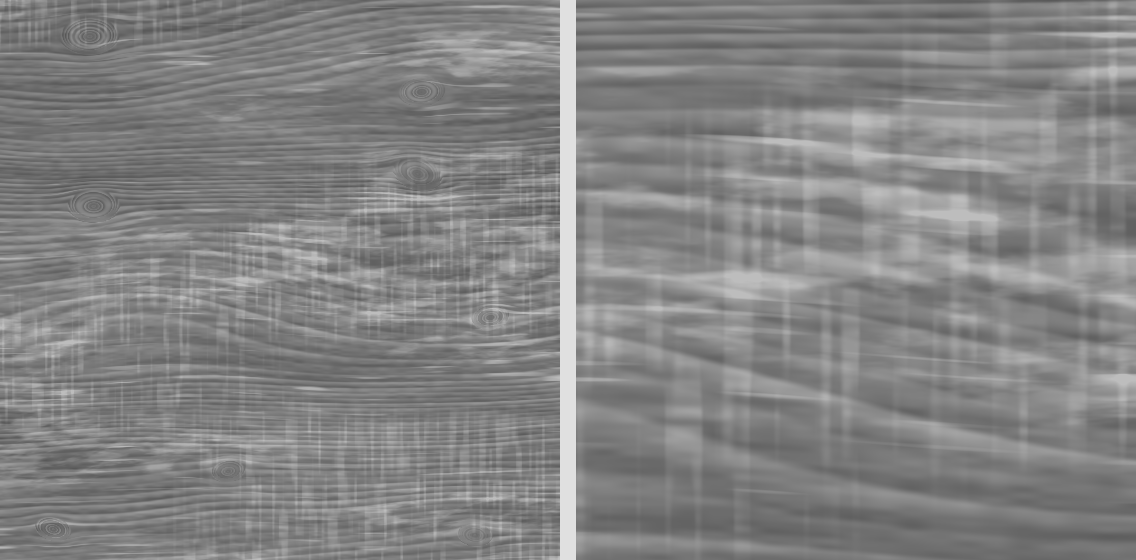
Left, the full canvas; right, a detail of the centre.
Write a Shadertoy shader that draws this texture map.

```glsl
const float RINGS = 72.0;          // growth lines per canvas height
const vec2 KNOT_GRID = vec2(3.0, 5.0);

struct Knot {
    vec2 center;
    float dist;    // elliptical distance, 1 at the rim
    float seed;
};

float hash(vec2 p) {
    vec3 q = fract(p.xyx * vec3(0.1031, 0.1030, 0.0973));
    q += dot(q, q.yzx + 33.33);
    return fract((q.x + q.y) * q.z);
}

float noise(vec2 p) {
    vec2 i = floor(p), f = fract(p);
    f = f * f * (3.0 - 2.0 * f);
    float low = mix(hash(i), hash(i + vec2(1, 0)), f.x);
    float high = mix(hash(i + vec2(0, 1)), hash(i + vec2(1, 1)), f.x);
    return mix(low, high, f.y);
}

float fbm(vec2 p) {
    float sum = 0.0, amp = 0.5;
    for (int i = 0; i < 4; i++) {
        sum += amp * noise(p);
        p = p * 2.03 + 17.3;
        amp *= 0.5;
    }
    return sum / 0.9375;
}

// Contours of this field are the growth lines; strong warps close into lenses.
float grainPhase(vec2 p) {
    float lens = noise(p * vec2(1.6, 7.0) + 4.7);
    float wave = noise(p * vec2(5.0, 13.0) + 21.0);
    float sway = noise(p * vec2(3.0, 2.0) + 9.0);
    return RINGS * (p.y + 0.025 * sway) + 9.0 * lens + 1.1 * wave;
}

// One jittered knot per grid cell, tilted and flattened.
Knot knotAt(vec2 p, vec2 cell) {
    vec2 jitter = vec2(hash(cell + 11.0), hash(cell + 47.0));
    vec2 center = (cell + 0.15 + 0.7 * jitter) / KNOT_GRID;
    float seed = hash(cell + 83.0);
    float radius = mix(0.019, 0.037, hash(cell + 29.0));
    float tilt = 0.6 * (hash(cell + 61.0) - 0.5);
    vec2 d = mat2(cos(tilt), sin(tilt), -sin(tilt), cos(tilt)) * (p - center);
    return Knot(center, length(d * vec2(1.0, 1.55)) / radius, seed);
}

// Slow rise to a bright crest, then a quick fall; each line has its own strength.
float growthLines(float phase, float blur) {
    float f = fract(phase);
    float crest = smoothstep(0.0, 0.75, f) * (1.0 - smoothstep(0.75, 1.0, f));
    float strength = mix(0.4, 1.3, hash(vec2(floor(phase), 5.0)));
    return mix(crest * strength, 0.42, smoothstep(0.35, 0.9, blur));
}

// Pale threads crossing the grain, gathered in bands.
float weave(vec2 p) {
    float band = smoothstep(0.4, 0.7, noise(p * vec2(1.3, 6.0) + 35.0));
    float thread = smoothstep(0.45, 0.95, noise(p * vec2(170.0, 17.0)));
    return band * thread * (0.5 + noise(p * vec2(40.0, 190.0)));
}

// Ragged worn patches with a slight slant.
float wornPatches(vec2 p) {
    float area = smoothstep(0.42, 0.75, noise(p * vec2(2.5, 10.0) + 71.0));
    float fray = fbm(vec2(p.x * 17.0 + p.y * 25.0, p.y * 75.0 - p.x * 9.0));
    return area * smoothstep(0.42, 0.72, fray);
}

// Short bright scratches along the grain.
float streaks(vec2 p) {
    float thin = noise(p * vec2(9.0, 210.0) + 3.0);
    return smoothstep(0.76, 0.96, thin) * noise(p * vec2(5.0, 30.0));
}

void mainImage(out vec4 fragColor, in vec2 fragCoord) {
    vec2 p = fragCoord / iResolution.xy;

    // Bend the grain around the knots and remember the nearest one
    vec2 flow = p;
    Knot nearest = Knot(vec2(0.0), 100.0, 0.0);
    for (int i = 0; i < 15; i++) {
        vec2 cell = vec2(i % 3, i / 3);
        if (hash(cell + 7.0) < 0.2) continue;
        Knot k = knotAt(p, cell);
        flow.y -= 0.75 * (p.y - k.center.y) * exp(-0.4 * k.dist * k.dist);
        if (k.dist < nearest.dist) nearest = k;
    }

    // Join straight grain with the oval knot rings
    float inKnot = 1.0 - smoothstep(0.6, 1.5, nearest.dist);
    float ovals = grainPhase(nearest.center) + nearest.dist * mix(4.0, 6.0, nearest.seed);
    float phase = mix(grainPhase(flow), ovals, inKnot);
    float lines = growthLines(phase, fwidth(phase));

    // Layer the tones
    vec2 fibre = vec2(p.x, flow.y + 0.02 * noise(p * vec2(3.0, 2.0) + 9.0));
    float tone = 0.425;
    tone += 0.15 * (fbm(p * vec2(1.8, 9.0) + 13.0) - 0.5);
    tone += 0.105 * lines;
    tone += 0.09 * (noise(fibre * vec2(7.0, 120.0)) - 0.5);
    tone += 0.06 * (noise(fibre * vec2(60.0, 260.0)) - 0.5);
    tone += 0.20 * streaks(fibre);
    tone += 0.08 * weave(p);
    tone += 0.12 * wornPatches(fibre) * (1.0 - inKnot);

    // Knot hearts: some pale, some dark
    float heart = 1.0 - smoothstep(0.25, 0.36, nearest.dist);
    float heartTone = nearest.seed > 0.75 ? 0.68 : 0.41;
    tone = mix(tone, heartTone, heart * (nearest.seed > 0.75 ? 0.95 : 0.6));

    fragColor = vec4(vec3(clamp(tone, 0.33, 0.74)), 1.0);
}
```
